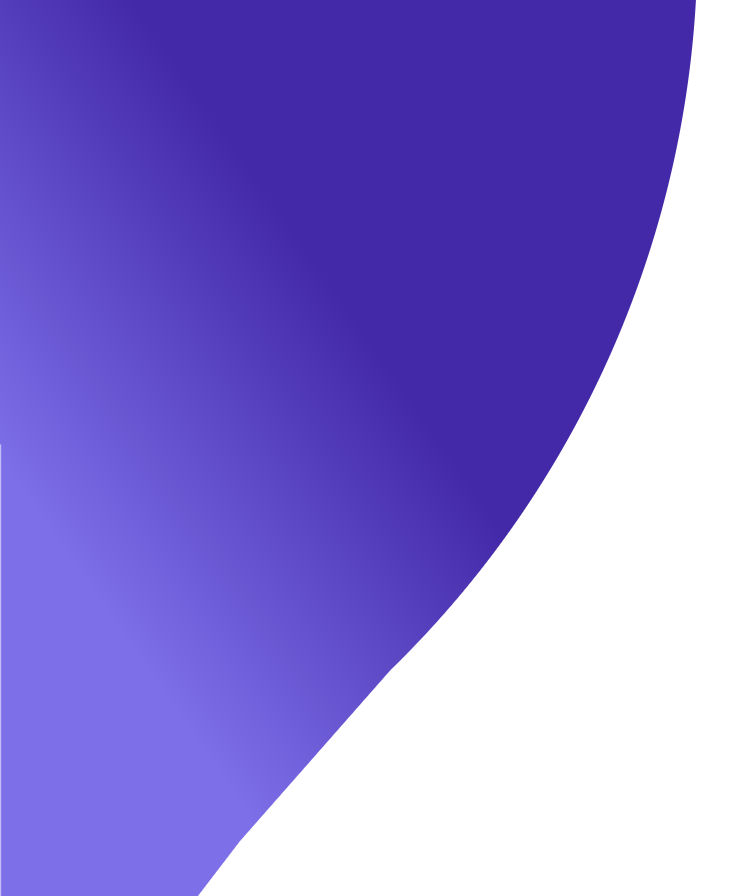
A WebGL 1 fragment shader for this background:

```glsl
precision highp float;

uniform vec2 u_resolution;

// Lengths are fractions of the canvas height
const vec3 PAPER = vec3(1.0);
const vec3 INDIGO = vec3(0.263, 0.161, 0.659);
const vec3 LAVENDER = vec3(0.490, 0.435, 0.910);

const vec2 ARC_CENTER = vec2(-0.3535, 1.0636);
const float ARC_RADIUS = 1.1320;
const vec2 JOIN = vec2(0.4362, 0.2526);   // where the arc meets the straight flank
const float FLANK_SLOPE = 0.88;           // horizontal run per unit of height
const float FOOT_HEIGHT = 0.0612;         // below this the flank steepens
const float FOOT_SLOPE = 0.766;

const vec2 RAMP_AXIS = vec2(0.8195, 0.573);
const float RAMP_LIGHT = 0.2787;
const float RAMP_DARK = 0.6928;

const float SLIVER_WIDTH = 0.0013;
const float SLIVER_TOP = 0.504;
const float SLIVER_STRENGTH = 0.55;

// Signed distance to the curved body, negative inside
float bodyDistance(vec2 p) {
  if (p.y > JOIN.y) return length(p - ARC_CENTER) - ARC_RADIUS;
  float edgeX = JOIN.x - FLANK_SLOPE * (JOIN.y - p.y)
              + (FLANK_SLOPE - FOOT_SLOPE) * max(FOOT_HEIGHT - p.y, 0.0);
  return (p.x - edgeX) / length(vec2(1.0, FLANK_SLOPE));
}

// Antialiased coverage of a signed distance
float coverage(float dist, float pixel) {
  return clamp(0.5 - dist / pixel, 0.0, 1.0);
}

void main() {
  float pixel = 1.0 / u_resolution.y;
  vec2 p = gl_FragCoord.xy * pixel;

  // Diagonal ramp with flat ends
  float ramp = (dot(p, RAMP_AXIS) - RAMP_LIGHT) / (RAMP_DARK - RAMP_LIGHT);
  vec3 body = mix(LAVENDER, INDIGO, clamp(ramp, 0.0, 1.0));

  // Pale sliver along the lower left border
  float sliver = coverage(max(p.x - SLIVER_WIDTH, p.y - SLIVER_TOP), pixel);
  body = mix(body, PAPER, SLIVER_STRENGTH * sliver);

  vec3 color = mix(PAPER, body, coverage(bodyDistance(p), pixel));
  gl_FragColor = vec4(color, 1.0);
}
```
